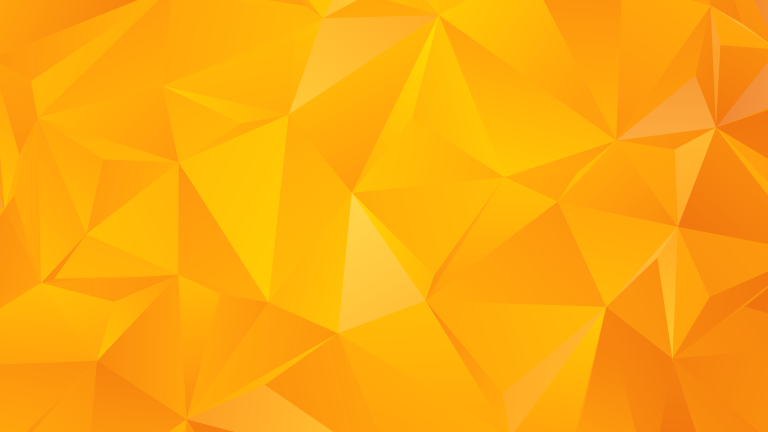
Write a Shadertoy shader that draws this background.

```glsl
// Low-poly amber backdrop: a rotated, jittered lattice is cut into triangles,
// some of which fan out around an off-centre point. Each facet gets a flat tone
// from a broad glow, a random offset and its own linear gradient.

const float CELL_SIZE = 0.27;
const mat2 TILT = mat2(0.88, 0.475, -0.475, 0.88);

vec3 hash3(vec2 p) {
    vec3 q = fract((p.xyx + 53.7) * vec3(0.1031, 0.1030, 0.0973));
    q += dot(q, q.yxz + 33.33);
    return fract((q.xxy + q.yzz) * q.zyx);
}

float cross2(vec2 a, vec2 b) { return a.x * b.y - a.y * b.x; }

float triArea(vec2 a, vec2 b, vec2 c) { return cross2(b - a, c - a); }

// Signed distance to the line a-b, positive on its left
float edgeDist(vec2 p, vec2 a, vec2 b) {
    vec2 e = b - a;
    return cross2(e, p - a) / max(length(e), 1e-5);
}

vec2 latticePoint(vec2 id) {
    vec2 jitter = (hash3(id).xy - 0.5) * 0.84;
    return TILT * (id + jitter) * CELL_SIZE;
}

vec3 amber(float tone) {
    float red = mix(0.92, 1.0, smoothstep(0.36, 0.66, tone));
    float blue = mix(0.055, 0.015, smoothstep(0.55, 0.82, tone));
    return vec3(red, tone, blue);
}

vec3 facetColor(vec2 p, vec2 centre, vec2 seed) {
    vec3 h = hash3(seed), k = hash3(seed + 19.4);
    float rightSide = smoothstep(0.1, 0.8, centre.x);

    // Broad glow above the middle, redder to the right
    float glow = length((centre - vec2(-0.05, 0.17)) * vec2(1.0, 1.15));
    float tone = 0.765 - 0.15 * glow - 0.045 * rightSide;
    tone += (h.x - 0.5) * mix(0.11, 0.17, rightSide);
    tone -= 0.09 * step(0.94 - 0.05 * rightSide, h.y);

    // Linear gradient across the facet
    float angle = 6.2832 * k.x;
    float along = dot(p - centre, vec2(cos(angle), sin(angle))) / CELL_SIZE;
    tone += mix(0.04, 0.14, k.y) * clamp(along, -0.7, 0.7);
    vec3 col = amber(clamp(tone, 0.36, 0.84));

    // A few facets carry a milky veil
    float veil = step(h.z, 0.07 + 0.17 * rightSide);
    veil *= mix(0.2, 0.42, k.z) * (1.0 + 0.4 * along);
    return mix(col, vec3(1.0, 0.86, 0.58), clamp(veil, 0.0, 0.5));
}

// Adds one facet, weighted by its smoothed coverage of the pixel
void addFacet(inout vec4 sum, vec2 p, vec2 a, vec2 b, vec2 c, vec2 seed) {
    float inside = min(edgeDist(p, a, b), min(edgeDist(p, b, c), edgeDist(p, c, a)));
    float coverage = clamp(0.5 + inside * iResolution.y, 0.0, 1.0);
    if (coverage > 0.0)
        sum += coverage * vec4(facetColor(p, (a + b + c) / 3.0, seed), 1.0);
}

// Draws a triangle whole or as a fan of three around an off-centre point
void addTriangle(inout vec4 sum, vec2 p, vec2 a, vec2 b, vec2 c, vec2 seed) {
    vec3 h = hash3(seed + 7.1);
    float splitChance = 0.38 + 0.3 * smoothstep(0.2, 0.8, a.x);
    if (hash3(seed + 3.3).x > splitChance) {
        addFacet(sum, p, a, b, c, seed);
        return;
    }
    vec3 w = 0.04 + h * h;
    w /= w.x + w.y + w.z;
    vec2 hub = a * w.x + b * w.y + c * w.z;
    addFacet(sum, p, a, b, hub, seed);
    addFacet(sum, p, b, c, hub, seed + vec2(101.0, 0.0));
    addFacet(sum, p, c, a, hub, seed + vec2(0.0, 101.0));
}

void mainImage(out vec4 fragColor, in vec2 fragCoord) {
    vec2 p = (fragCoord - 0.5 * iResolution.xy) / iResolution.y;
    vec2 home = floor(p * TILT / CELL_SIZE);
    vec4 sum = vec4(0.0);

    for (int y = -1; y <= 1; y++)
    for (int x = -1; x <= 1; x++) {
        vec2 id = home + vec2(x, y);
        vec2 a = latticePoint(id);
        vec2 b = latticePoint(id + vec2(1, 0));
        vec2 c = latticePoint(id + vec2(1, 1));
        vec2 d = latticePoint(id + vec2(0, 1));

        // Cut along the diagonal that keeps both halves open
        float cutAC = min(triArea(a, b, c), triArea(a, c, d));
        float cutBD = min(triArea(a, b, d), triArea(b, c, d));
        bool useAC = cutAC > cutBD;
        addTriangle(sum, p, a, b, useAC ? c : d, id);
        addTriangle(sum, p, useAC ? a : b, c, d, id + vec2(37.0, 71.0));
    }
    fragColor = vec4(sum.rgb / max(sum.a, 1e-4), 1.0);
}
```
